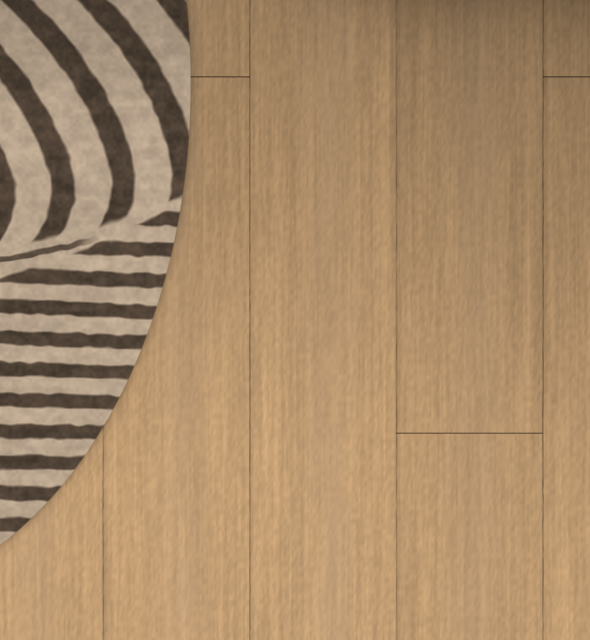
A WebGL 1 fragment shader for this texture:

```glsl
precision highp float;
uniform vec2 u_resolution;

float hash(vec2 p) {
  p = fract(p * vec2(0.1031, 0.1137));
  p += dot(p, p.yx + 33.33);
  return fract((p.x + p.y) * p.x * 7.13);
}

float noise(vec2 p) {
  vec2 i = floor(p), f = fract(p);
  f = f * f * (3.0 - 2.0 * f);
  return mix(mix(hash(i), hash(i + vec2(1.0, 0.0)), f.x),
             mix(hash(i + vec2(0.0, 1.0)), hash(i + vec2(1.0)), f.x), f.y);
}

// Signed noise in -0.5..0.5, offset to keep hash inputs positive
float grain(vec2 p) {
  return noise(p + 40.0) - 0.5;
}

float line(float d, float width, float aa) {
  return 1.0 - smoothstep(width, width + aa, abs(d));
}

// Distance to the nearest stripe centre, in periods
float stripe(float phase) {
  return abs(fract(phase + 0.5) - 0.5);
}

float ellipseDistance(vec2 p, vec2 radius) {
  vec2 v = p / radius;
  float f = length(v);
  return f * (f - 1.0) / length(v / radius);
}

vec3 woodFloor(vec2 q, float aa) {
  float column = (q.x - 0.1615) / 0.229;
  float plank = floor(column);
  float joint = mod(plank, 3.0) < 0.5 ? 0.12 : (plank > 1.5 ? 0.677 : -1.0);
  float board = hash(vec2(plank + 7.0, step(joint, q.y) * 5.0 + 3.0));

  // Long fibres, short pores and slow tonal drift
  vec2 g = q + vec2(0.004 * grain(q * vec2(9.0, 4.0)), board * 3.0);
  float fibres = 0.075 * grain(g * vec2(150.0, 3.0))
               + 0.075 * grain(g * vec2(310.0, 14.0))
               + 0.05 * grain(g * vec2(45.0, 1.5));
  float pores = 0.085 * grain(vec2(g.x * 260.0 + g.y * 50.0, g.y * 120.0));
  float drift = 0.05 * grain(q * vec2(14.0, 2.0));

  // Light falls off toward the top and right
  float light = mix(0.84, 1.04, smoothstep(-0.05, 0.85, q.y));
  light -= 0.15 * exp(-q.y * 18.0) * smoothstep(0.25, 0.7, q.x);
  light -= 0.07 * smoothstep(0.45, 0.95, q.x) * (1.0 - 0.6 * q.y);
  light += 0.03 * (board - 0.5);
  vec3 col = vec3(0.735, 0.595, 0.435) * light * (1.0 + fibres + pores + drift);

  // Pale heartwood along plank centres
  float heart = exp(-pow((fract(column) - 0.54) * 6.0, 2.0));
  heart *= 0.5 + noise(g * vec2(70.0, 9.0));
  col = mix(col, vec3(0.72, 0.60, 0.48) * light, 0.23 * heart);

  // Plank seams and end joints
  float seam = (fract(column + 0.5) - 0.5) * 0.229;
  float seamBreak = 0.4 + 0.6 * noise(vec2(plank * 9.0 + 20.0, q.y * 90.0));
  col *= 1.0 - 0.25 * seamBreak * line(seam, 0.0006, aa);
  col *= 1.0 - 0.05 * line(seam - 0.003, 0.001, 0.006);
  col *= 1.0 - 0.36 * line(q.y - joint, 0.0004, aa);
  return col;
}

vec3 stripedRug(vec2 q, float aa) {
  vec2 w = q + 0.004 * vec2(grain(q * 70.0), grain(q.yx * 65.0));
  float fold = 0.405 - 0.14 * w.x - 0.507 * w.x * w.x;

  // Curved stripes above the fold
  float bend = max(w.y - 0.26, 0.0);
  float spine = 0.026 + 1.029 * w.y - 1.53 * w.y * w.y - 3.07 * bend * bend;
  float arcs = stripe((w.x - spine) / (0.12 - 0.09 * w.y));
  arcs = 1.0 - smoothstep(0.16, 0.235, arcs);
  arcs *= 1.0 - smoothstep(-0.024, -0.014, w.y - fold);

  // Level stripes below the fold
  float tilt = 0.04 * w.x * (1.0 - 0.7 * smoothstep(0.5, 0.75, w.y));
  float bars = stripe((w.y - tilt - 0.478) / 0.0488);
  bars = 1.0 - smoothstep(0.17, 0.28, bars);
  bars *= smoothstep(-0.003, 0.004, w.y - fold - 0.028 + 0.13 * w.x);

  float crease = line(w.y - fold, 0.0025, 0.004);
  crease *= 1.0 - smoothstep(0.11, 0.16, w.x);
  float dark = max(max(arcs, bars), 0.85 * crease);

  // Woven pile
  float pile = 0.16 * grain(q * 75.0) + 0.12 * grain(q * 190.0)
             + 0.12 * grain(q * vec2(22.0, 110.0));
  float light = 0.88 + 0.12 * smoothstep(0.0, 0.25, q.y);
  vec3 cream = vec3(0.725, 0.645, 0.555) * (1.0 + 0.6 * pile);
  vec3 umber = vec3(0.285, 0.235, 0.19) * (1.0 + 1.5 * pile);
  return mix(cream, umber, 0.95 * dark) * light;
}

void main() {
  float aa = 1.0 / u_resolution.y;
  vec2 q = gl_FragCoord.xy * aa;
  q.y = 1.0 - q.y;

  float edge = ellipseDistance(q - vec2(-0.242, 0.13), vec2(0.54, 0.807));
  vec3 col = woodFloor(q, aa);
  col *= 1.0 - 0.22 * exp(-max(edge, 0.0) * 190.0);
  col = mix(stripedRug(q, aa), col, smoothstep(-aa, aa, edge));
  gl_FragColor = vec4(col, 1.0);
}
```
